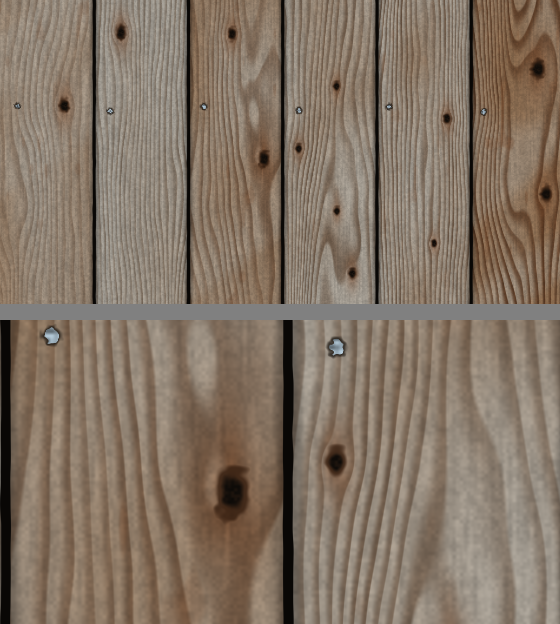
Top, the full canvas; bottom, a detail of the centre.
Give the GLSL for this texture, as a Shadertoy shader.

```glsl
// Six weathered vertical boards with dark gaps, growth rings, knots and nails.
// Each board bends a ring phase with noise, arches and flow around its knots,
// then shades it with stain, fibre, speckle and pale diagonal streaks.

#define PITCH 0.1683        // board width, as a share of canvas width
#define GAP 0.017           // half gap, in board widths
#define BOARD_LENGTH 3.25   // visible length, in board widths
#define NAIL_POS vec2(0.155, 2.07)
#define NAIL_RADIUS 0.027
#define KNOT_RADIUS 0.045
#define WOBBLE 1.5          // ring waviness
#define FIBRE 0.13
#define SPECKLE 0.10
#define STREAK 0.38

const vec3 PALE = vec3(0.62, 0.60, 0.565);
const vec3 WARM = vec3(0.53, 0.41, 0.30);
const vec3 DEEP = vec3(0.34, 0.20, 0.11);
const vec3 DARK = vec3(0.05, 0.04, 0.03);
const vec3 STEEL = vec3(0.50, 0.56, 0.60);

// Per board: warmth, ring count, ring contrast, arch (negative points up)
const vec4 BOARDS[6] = vec4[6](
    vec4(0.42, 13.0, 0.28, 0.05), vec4(0.08, 19.0, 0.42, 0.0),
    vec4(0.58, 10.0, 0.50, 0.45), vec4(0.30, 12.0, 0.50, -0.55),
    vec4(0.36, 19.0, 0.58, 0.04), vec4(0.72, 11.0, 0.80, 0.75));
const int KNOTS[6] = int[6](1, 1, 2, 4, 2, 2);

float hash(vec2 p) {
    vec3 q = fract(p.xyx * 0.1031);
    q += dot(q, q.yzx + 33.33);
    return fract((q.x + q.y) * q.z);
}

float noise(vec2 p) {
    vec2 i = floor(p), f = fract(p);
    f = f * f * (3.0 - 2.0 * f);
    return mix(mix(hash(i), hash(i + vec2(1, 0)), f.x),
               mix(hash(i + vec2(0, 1)), hash(i + vec2(1, 1)), f.x), f.y);
}

// Offset from knot k of a board in xy, knot radius in z
vec3 knot(vec2 p, int board, int k) {
    vec2 seed = vec2(board * 7 + 3, k * 5 + 11);
    float along = fract(hash(vec2(seed.x, 2.0)) + float(k) / float(KNOTS[board]));
    vec2 centre = vec2(mix(0.16, 0.88, hash(seed)), mix(0.25, 2.9, along));
    float size = mix(0.55, 1.25, hash(seed + 40.0)) + 0.5 * BOARDS[board].w * float(k == 0);
    return vec3(p - centre, KNOT_RADIUS * size);
}

void mainImage(out vec4 fragColor, in vec2 fragCoord) {
    vec2 canvas = fragCoord / iResolution.x;
    vec2 q = canvas / PITCH;
    float px = 1.0 / (iResolution.x * PITCH);
    int board = clamp(int(q.x), 0, 5);
    float id = float(board);
    vec4 kind = BOARDS[board];
    vec2 p = vec2(q.x - id, q.y);
    vec2 shift = vec2(id * 17.0, id * 31.0);

    // Knots push the grain aside and leave stain, rim and core
    float flowX = p.x, stain = 0.0, rim = 0.0, core = 0.0;
    for (int k = 0; k < KNOTS[board]; k++) {
        vec3 n = knot(p, board, k);
        vec2 d = n.xy * vec2(1.0, 0.7);
        float r = length(d) * (0.8 + 0.4 * noise(n.xy * 35.0 + id));
        float reach = n.z * n.z * 2.5;
        flowX -= n.x * reach / (dot(d, d) + 0.25 * reach);
        vec2 halo = n.xy / (n.z * vec2(1.8, 4.5));
        stain = max(stain, exp(-dot(halo, halo)));
        rim = max(rim, 1.0 - smoothstep(n.z - px, n.z * 1.3 + px, r));
        core = max(core, (1.0 - smoothstep(n.z * 0.45, n.z * 0.85 + px, r))
                       * (0.7 + 0.3 * noise(n.xy * 90.0)));
    }

    // Ring phase: straight grain, slow wander and a central arch
    float wander = noise(vec2(p.x * 3.0, p.y * 0.9) + shift) - 0.5;
    float ripple = noise(vec2(p.x * 9.0, p.y * 3.0) + shift) - 0.5;
    float middle = 0.5 + 0.25 * (noise(vec2(p.y * 0.9, id * 9.0)) - 0.5);
    float offset = (flowX - middle) / 0.25;
    float rise = kind.w > 0.0 ? p.y : BOARD_LENGTH - p.y;
    float phase = flowX * kind.y + WOBBLE * (2.0 * wander + 0.35 * ripple)
                + abs(kind.w) * 2.6 * rise * exp(-offset * offset);
    float ring = fract(phase);
    float line = smoothstep(0.25, 0.82, ring) * (1.0 - smoothstep(0.86, 1.0, ring));
    line = mix(line, 0.32, smoothstep(0.35, 0.9, fwidth(phase)));
    line *= 0.55 + 0.75 * noise(vec2(phase * 0.7, p.y * 1.3) + shift);

    // Wood tone, streaks, rings and fine wear
    float patches = noise(vec2(p.x * 2.5, p.y * 0.8) + shift + 5.0) - 0.5;
    vec3 col = mix(PALE, WARM, clamp(kind.x + 0.65 * patches, 0.0, 1.0));
    float slant = canvas.y - 0.75 * canvas.x;
    float streak = smoothstep(0.58, 0.82, noise(vec2(slant * 9.0 + 4.0, (canvas.x + canvas.y) * 2.0)));
    col = mix(col, PALE * 1.05, STREAK * streak);
    col = mix(col, mix(WARM * 0.62, DEEP, kind.x), line * kind.z);
    float pitchMark = smoothstep(0.83, 0.95, noise(vec2(p.x * 12.0, p.y * 3.5) + shift + 60.0));
    col = mix(col, DEEP * 1.25, max(0.55 * stain, 0.4 * pitchMark * kind.x));
    col *= 1.0 + FIBRE * (noise(vec2(p.x * 65.0, p.y * 5.0) + shift) - 0.5);
    col *= 1.0 + SPECKLE * (noise(q * 80.0) - 0.5) + SPECKLE * (noise(q * 37.0) - 0.5);
    col = mix(col, DEEP * 0.65, 0.85 * rim);
    col = mix(col, DARK, core);

    // One small worn nail per board
    vec2 nail = p - NAIL_POS - 0.07 * (vec2(hash(shift + 2.0), hash(shift + 8.0)) - 0.5);
    float head = length(nail) + 0.018 * (noise(nail * 70.0 + shift) - 0.5);
    col = mix(col, DARK * 2.0, 0.75 * (1.0 - smoothstep(NAIL_RADIUS, NAIL_RADIUS * 1.4 + px, head)));
    vec3 metal = STEEL * (0.55 + 0.9 * noise(nail * 60.0 + id));
    col = mix(col, metal, 1.0 - smoothstep(NAIL_RADIUS - px, NAIL_RADIUS, head));

    // Rounded board edges and the gaps between boards
    float edge = q.x < 0.5 ? 1.0 : abs(q.x - round(q.x));
    col *= mix(0.72, 1.0, smoothstep(GAP, GAP + 0.05, edge));
    float gapEdge = GAP + 0.005 * (noise(vec2(q.y * 12.0, id)) - 0.5);
    col = mix(DARK * 0.7, col, smoothstep(gapEdge - px * 0.7, gapEdge + px * 0.7, edge));
    fragColor = vec4(col, 1.0);
}
```
